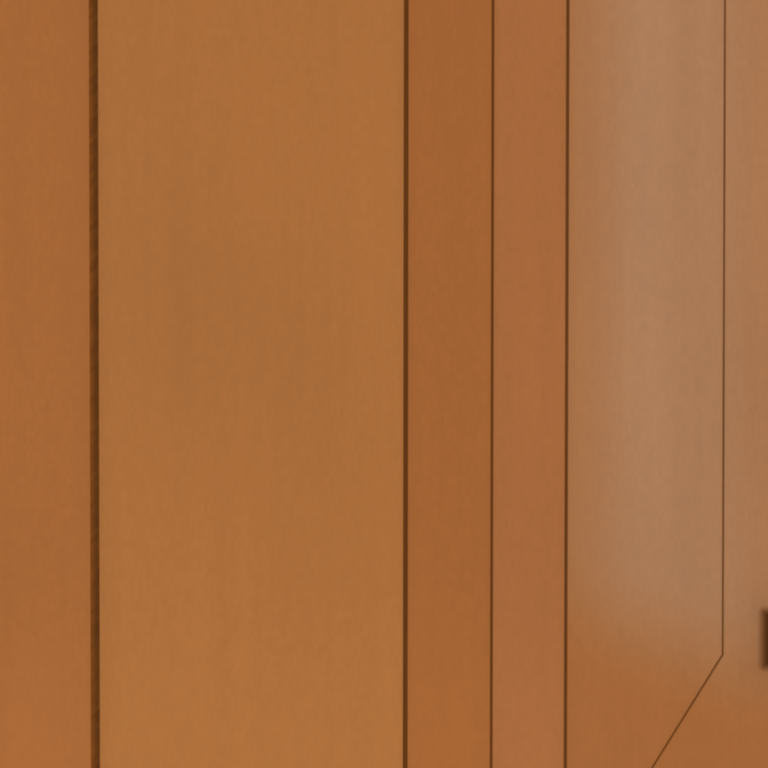
Reproduce this texture procedurally as a WebGL 2 fragment shader.

```glsl
#version 300 es
precision highp float;
// Warm wooden wall panels split by thin vertical grooves, the last one bending
// into a diagonal. Panel tints are layered from left to right, then lit by a
// pale haze, given stretched noise for the grain, and cut by the grooves.

uniform vec2 u_resolution;
out vec4 fragColor;

const int GROOVES = 5;
// x at the bottom, x at the top, half width, darkness
const vec4 GROOVE[GROOVES] = vec4[](
    vec4(0.1243, 0.1215, 0.0058, 0.88),
    vec4(0.5275, 0.5290, 0.0030, 0.82),
    vec4(0.6395, 0.6420, 0.0017, 0.78),
    vec4(0.7360, 0.7395, 0.0020, 0.78),
    vec4(0.9405, 0.9440, 0.0012, 0.66));
const vec3 PANEL[GROOVES + 1] = vec3[](
    vec3(0.650, 0.402, 0.215),
    vec3(0.668, 0.430, 0.232),
    vec3(0.637, 0.388, 0.203),
    vec3(0.650, 0.407, 0.235),
    vec3(0.640, 0.400, 0.220),
    vec3(0.640, 0.400, 0.220));
const vec3 HAZE_COLOR = vec3(0.662, 0.475, 0.335);
const vec3 GROOVE_COLOR = vec3(0.335, 0.185, 0.065);
const vec3 RECESS_COLOR = vec3(0.270, 0.130, 0.035);
const vec2 BEND = vec2(0.9405, 0.147);   // where the last groove turns
const float BEND_FOOT = 0.849;           // where it meets the bottom edge
const float SOFTNESS = 0.0016;
const float STREAK_AMOUNT = 0.026;
const float FIBRE_AMOUNT = 0.034;

float hash(vec2 p) {
    vec3 q = fract(vec3(p.xyx) * 0.1031);
    q += dot(q, q.yzx + 33.33);
    return fract((q.x + q.y) * q.z);
}

float noise(vec2 p) {
    vec2 cell = floor(p), f = fract(p);
    f = f * f * (3.0 - 2.0 * f);
    return mix(mix(hash(cell), hash(cell + vec2(1, 0)), f.x),
               mix(hash(cell + vec2(0, 1)), hash(cell + vec2(1, 1)), f.x), f.y);
}

// Signed distance to a groove's centre line, positive on its right
float grooveDistance(int i, vec2 p) {
    float x = mix(GROOVE[i].x, GROOVE[i].y, p.y);
    if (i == GROOVES - 1 && p.y < BEND.y) {
        vec2 run = vec2(BEND.x - BEND_FOOT, BEND.y);
        x = mix(BEND_FOOT, BEND.x, p.y / BEND.y);
        return (p.x - x) * run.y / length(run);
    }
    return p.x - x;
}

// Pale reflection on the right, fading towards the lower edge
float hazeAmount(vec2 p) {
    float side = smoothstep(0.725, 0.83, p.x) * 0.55 + 0.45;
    float floorLine = 0.165 - 0.35 * (p.x - 0.84);
    float rise = smoothstep(floorLine - 0.09, floorLine + 0.10, p.y);
    float nearEdge = 1.0 - 0.22 * smoothstep(0.93, 1.0, p.x);
    return side * rise * nearEdge;
}

void main() {
    vec2 p = gl_FragCoord.xy / u_resolution;
    float soft = max(SOFTNESS, 0.8 / min(u_resolution.x, u_resolution.y));

    // Panel tints
    vec3 color = PANEL[0];
    for (int i = 0; i < GROOVES; i++)
        color = mix(color, PANEL[i + 1], smoothstep(-soft, soft, grooveDistance(i, p)));

    // Broad light: haze, a bright band, and slow tonal drift
    float hazeMask = smoothstep(-soft, soft, grooveDistance(3, p));
    color = mix(color, HAZE_COLOR, hazeMask * hazeAmount(p));
    float band = exp(-pow((p.x - 0.845) / 0.035, 2.0));
    color += 0.018 * band * hazeMask * smoothstep(0.15, 0.5, p.y);
    float centreShade = exp(-dot((p - vec2(0.28, 0.62)) / vec2(0.12, 0.16),
                                 (p - vec2(0.28, 0.62)) / vec2(0.12, 0.16)));
    color *= 1.0 - 0.025 * centreShade;
    color *= 1.0 + 0.025 * (noise(p * vec2(5.0, 4.0) + 7.0) - 0.5);
    color *= 1.0 + 0.03 * (1.0 - smoothstep(0.0, 0.3, p.y)) * (1.0 - hazeMask);

    // Long vertical streaks and fine fibres
    float streak = noise(p * vec2(38.0, 1.6)) * 0.6 + noise(p * vec2(110.0, 5.0)) * 0.4;
    float fibre = noise(p * vec2(250.0, 120.0)) * 0.6 + noise(p * vec2(130.0, 75.0) + 19.0) * 0.4;
    color *= 1.0 + STREAK_AMOUNT * (streak - 0.5) + FIBRE_AMOUNT * (fibre - 0.5);

    // Grooves, with slanted scratches and a paler left side in the widest
    for (int i = 0; i < GROOVES; i++) {
        float d = grooveDistance(i, p);
        float halfWidth = GROOVE[i].z;
        float cut = 1.0 - smoothstep(halfWidth - soft, halfWidth + soft, abs(d));
        vec3 tone = GROOVE_COLOR;
        if (i == 0) {
            float scratch = noise(vec2(p.x * 60.0, (p.y - p.x * 0.8) * 130.0));
            tone *= 1.0 + 0.30 * (1.0 - smoothstep(-0.004, 0.003, d)) + 0.22 * (scratch - 0.4);
        }
        color = mix(color, tone, cut * GROOVE[i].w);
        color *= 1.0 - 0.05 * exp(-abs(d) / (halfWidth * 2.0));
    }

    // Dark recess at the right edge
    vec2 r = abs(p - vec2(1.006, 0.168)) - vec2(0.010, 0.034);
    float recess = length(max(r, 0.0)) + min(max(r.x, r.y), 0.0);
    color = mix(color, RECESS_COLOR, 0.85 * (1.0 - smoothstep(-0.006, 0.012, recess)));
    color *= 1.0 - 0.10 * exp(-max(recess, 0.0) / 0.025);

    fragColor = vec4(clamp(color, 0.0, 1.0), 1.0);
}
```
